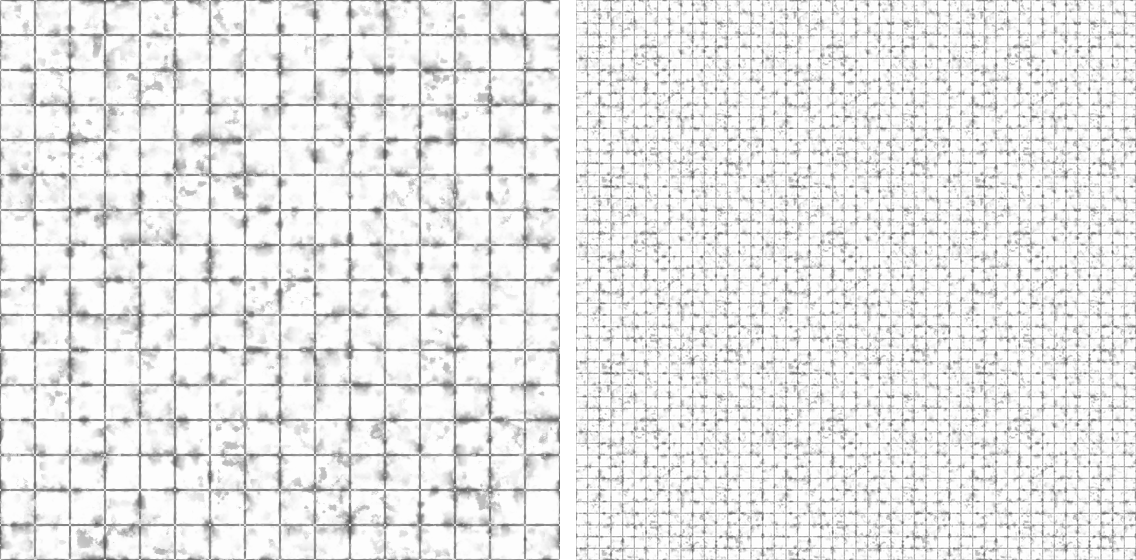
Left, the tile; right, the same tile 3 across and 3 down.
A three.js fragment shader for this texture map:

```glsl
// White square tiles on a 16 by 16 grid with thin worn grey joints.
// Joints come from the distance to the nearest grid line; soot along them,
// faint stains on the tiles and chipped edges come from wrapping value noise.

#define TILES 16.0          // repeats across and up
#define JOINT_HALF 0.033    // half joint width, in tiles
#define JOINT_SOFT 0.016    // edge softness, in tiles
#define JOINT_WOBBLE 0.016  // raggedness of the joint edge
#define TILE_WHITE 0.992
#define JOINT_CORE 0.64
#define JOINT_EDGE 0.48
#define CROSS_LIGHT 0.84    // pale dot where joints cross
#define SOOT 0.58           // darkness of dirt beside joints
#define SOOT_REACH 0.13     // spread of dirt, in tiles
#define STAIN 0.24          // darkness of marks on the tiles

varying vec2 vUv;

float hash(vec2 p, float seed) {
  return fract(sin(dot(p, vec2(127.1, 311.7)) + seed * 17.3) * 43758.5453);
}

// Value noise repeating after a whole number of lattice cells
float noise(vec2 p, float period, float seed) {
  vec2 i = floor(p);
  vec2 f = fract(p);
  f = f * f * (3.0 - 2.0 * f);
  vec2 a = mod(i, period);
  vec2 b = mod(i + 1.0, period);
  return mix(mix(hash(a, seed), hash(vec2(b.x, a.y), seed), f.x),
             mix(hash(vec2(a.x, b.y), seed), hash(b, seed), f.x), f.y);
}

float fbm(vec2 p, float period, float seed) {
  float sum = 0.0;
  float gain = 0.53;
  for (int octave = 0; octave < 4; octave++) {
    sum += gain * noise(p, period, seed);
    p *= 2.0;
    period *= 2.0;
    gain *= 0.5;
    seed += 1.0;
  }
  return sum;
}

// Dirt that spreads further from the joint where the noise is strong
float sootBeside(float dist, vec2 p, float seed) {
  float amount = smoothstep(0.47, 0.77, fbm(p * 2.5, TILES * 2.5, seed));
  return amount * exp(-dist / (0.025 + SOOT_REACH * amount));
}

// Joint coverage for one direction
float jointMask(float dist) {
  return 1.0 - smoothstep(JOINT_HALF - JOINT_SOFT, JOINT_HALF + JOINT_SOFT, dist);
}

void main() {
  vec2 p = vUv * TILES;
  vec2 toLine = abs(fract(p + 0.5) - 0.5);
  float grain = noise(p * 12.0, TILES * 12.0, 3.0);

  // Blotchy marks on scattered tiles
  float patches = smoothstep(0.45, 0.8, noise(p + 0.3, TILES, 11.0));
  float stain = patches * smoothstep(0.58, 0.72, fbm(p * 4.0, TILES * 4.0, 21.0));
  float shade = TILE_WHITE - STAIN * stain;

  // Soot beside upright and level joints
  float soot = max(sootBeside(toLine.x, p, 31.0), sootBeside(toLine.y, p, 47.0));
  shade *= 1.0 - SOOT * soot * (0.75 + 0.5 * grain);

  // Ragged joints, paler along the core
  vec2 ragged = toLine + (grain - 0.5) * JOINT_WOBBLE;
  float joint = max(jointMask(ragged.x), jointMask(ragged.y));
  float nearest = min(toLine.x, toLine.y);
  float jointShade = mix(JOINT_CORE, JOINT_EDGE, smoothstep(0.0, JOINT_HALF, nearest));
  jointShade += 0.16 * (noise(p * 5.0, TILES * 5.0, 61.0) - 0.5);
  jointShade *= 1.0 - 0.32 * soot;

  // Small pale chips and the dots at the crossings
  float chips = smoothstep(0.68, 0.8, fbm(p * 7.0, TILES * 7.0, 71.0));
  jointShade = mix(jointShade, 0.9, 0.7 * chips);
  float crossing = 1.0 - smoothstep(0.02, 0.05, length(toLine));
  jointShade = mix(jointShade, CROSS_LIGHT, crossing);

  gl_FragColor = vec4(vec3(mix(shade, jointShade, joint)), 1.0);
}
```
